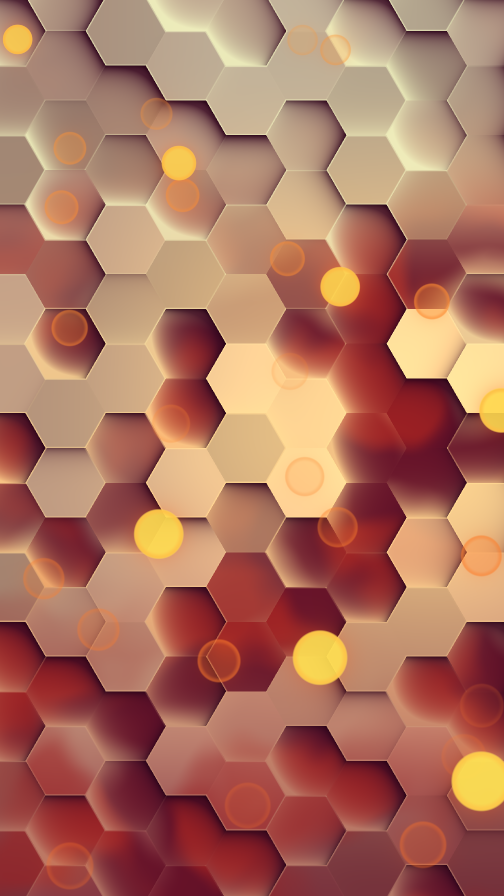
Write a WebGL 2 fragment shader that draws this background.

```glsl
#version 300 es
precision highp float;

uniform vec2 u_resolution;
out vec4 fragColor;

// Lengths are fractions of the canvas width
const float TILE_HEIGHT = 0.1379;
const vec2 GRID_ANCHOR = vec2(-0.0116, 0.0);
const float SHADOW_WIDTH = 0.024;
const float CONTACT_WIDTH = 0.006;
const float GLOW_WIDTH = 0.028;
const float RIM_WIDTH = 0.0036;
const float CONTRAST = 1.1;
const vec2 LIGHT_DIR = vec2(0.72, 0.69);
const vec2 LAMP_POS = vec2(0.36, 0.02);
const int STRONG_LIGHTS = 7;
const int FAINT_LIGHTS = 22;

const vec3 DUSK = vec3(0.49, 0.23, 0.27);
const vec3 CLAY = vec3(0.73, 0.53, 0.45);
const vec3 SAND = vec3(0.84, 0.70, 0.53);
const vec3 SAGE = vec3(0.68, 0.63, 0.55);
const vec3 TAUPE = vec3(0.64, 0.53, 0.47);
const vec3 CREAM = vec3(1.00, 0.85, 0.58);
const vec3 WINE = vec3(0.41, 0.11, 0.19);
const vec3 CRIMSON = vec3(0.60, 0.16, 0.17);
const vec3 SHADOW = vec3(0.25, 0.07, 0.17);
const vec3 PALE_GLOW = vec3(0.92, 0.93, 0.74);
const vec3 ORANGE = vec3(0.99, 0.40, 0.14);
const vec3 YELLOW = vec3(1.00, 0.90, 0.33);

float hash(vec2 p) {
  vec3 q = fract(vec3(p.xyx) * 0.1031);
  q += dot(q, q.yzx + 33.33);
  return fract((q.x + q.y) * q.z);
}

float tileLevel(vec2 id) {
  return hash(id + 71.0);
}

// Layered sines, about 0 to 1
float clouds(vec2 p) {
  float sum = 0.0, gain = 0.28;
  for (int i = 0; i < 4; i++) {
    p = mat2(0.8, 0.6, -0.6, 0.8) * p * 1.6 + 1.7;
    sum += gain * sin(p.x + 1.3 * sin(p.y));
    gain *= 0.55;
  }
  return clamp(0.5 + sum, 0.0, 1.0);
}

vec3 tileColor(vec2 p, float v) {
  // Nearest centre of two interleaved grids
  vec2 period = TILE_HEIGHT * vec2(sqrt(3.0), 1.0);
  vec2 g = (p - GRID_ANCHOR) / period;
  vec2 cellA = round(g), cellB = floor(g) + 0.5;
  vec2 a = (g - cellA) * period, b = (g - cellB) * period;
  bool useA = dot(a, a) < dot(b, b);
  vec2 q = useA ? a : b;
  vec2 id = round(2.0 * (useA ? cellA : cellB));
  float level = tileLevel(id);

  // Light and shade from the six neighbours
  float shade = 0.0, contact = 0.0, glow = 0.0, rim = 0.0;
  for (int k = 0; k < 6; k++) {
    float angle = radians(30.0 + 60.0 * float(k));
    vec2 dir = vec2(cos(angle), sin(angle));
    float rise = tileLevel(id + round(dir * vec2(1.1547, 2.0))) - level;
    float d = max(0.5 * TILE_HEIGHT - dot(q, dir), 0.0);
    float facing = dot(dir, LIGHT_DIR);
    float drop = smoothstep(0.02, 0.5, rise);
    float shaded = smoothstep(-0.3, 0.6, facing);
    shade += drop * exp(-d / SHADOW_WIDTH) * shaded;
    contact += drop * exp(-d / CONTACT_WIDTH) * shaded;
    glow += drop * exp(-d / GLOW_WIDTH) * (1.0 - smoothstep(-0.8, 0.2, facing));
    rim += smoothstep(0.0, 0.4, -rise) * (1.0 - smoothstep(0.3 * RIM_WIDTH, RIM_WIDTH, d));
  }

  // Raised faces: vertical ramp, cool left side and a warm lamp
  float haze = clouds(p * 7.0);
  vec3 face = mix(DUSK, CLAY, smoothstep(-0.02, 0.26, v));
  face = mix(face, SAND, smoothstep(0.25, 0.52, v));
  face = mix(face, SAGE, smoothstep(0.65, 0.95, v));
  float leftSide = 1.0 - smoothstep(-0.45, 0.05, p.x);
  face = mix(face, TAUPE, 0.75 * leftSide * smoothstep(0.1, 0.3, v));
  vec2 toLamp = (p - LAMP_POS) / vec2(0.40, 0.38);
  face = mix(face, CREAM, 0.8 * exp(-dot(toLamp, toLamp)));
  face *= 0.91 + 0.18 * hash(id + 13.0);

  // Recessed faces: red below, fading out near the top
  float turn = 6.2832 * hash(id + 29.0);
  float leak = dot(q, vec2(cos(turn), sin(turn))) / TILE_HEIGHT;
  float depth = 1.0 - smoothstep(0.36, 0.54, level);
  depth *= smoothstep(-0.8, -0.1, leak + 0.5 * haze - 0.1);
  depth *= 1.0 - 0.9 * smoothstep(0.66, 0.84, v);
  vec3 recess = mix(WINE, CRIMSON, smoothstep(0.3, 0.7, haze));
  vec3 color = mix(face, recess, depth);

  // Red mist along the bottom
  float mist = (1.0 - smoothstep(0.02, 0.36, v + 0.2 * p.x)) * smoothstep(0.3, 0.8, haze);
  color = mix(color, CRIMSON, 0.6 * mist);

  // Cast shadow, bounced glow, contact line and bright rim
  vec3 warmGlow = mix(CREAM, PALE_GLOW, smoothstep(0.5, 0.8, v));
  vec3 glowColor = mix(CLAY, warmGlow, smoothstep(0.08, 0.45, v));
  color = mix(color, SHADOW, min(0.78 * shade, 0.8));
  color = mix(color, glowColor, min(0.85 * glow, 0.85));
  color = mix(color, SHADOW * 0.7, min(0.75 * contact, 0.8));
  color = mix(color, glowColor, 0.6 * min(rim, 1.0));
  return clamp((color - 0.5) * CONTRAST + 0.5, 0.0, 1.0);
}

// Soft disc with a brighter ring
vec3 addLight(vec3 color, vec2 p, vec2 center, float radius, float strength, float warmth) {
  float d = length(p - center) / radius;
  float disc = 1.0 - smoothstep(0.93, 1.03, d);
  float ring = disc * smoothstep(0.72, 0.94, d);
  float halo = 0.25 * exp(-2.5 * max(d - 0.9, 0.0));
  vec3 tint = mix(ORANGE, YELLOW, warmth);
  color = mix(color, ORANGE, strength * halo * (1.0 - disc));
  color = mix(color, tint, strength * disc * mix(0.6, 0.97, warmth));
  return mix(color, mix(ORANGE, YELLOW, 0.65 * warmth + 0.1), 0.8 * strength * ring);
}

void main() {
  float aspect = u_resolution.y / u_resolution.x;
  vec2 p = (gl_FragCoord.xy - 0.5 * u_resolution) / u_resolution.x;
  float v = gl_FragCoord.y / u_resolution.y;

  // Four samples smooth the tile edges
  vec3 color = vec3(0.0);
  for (int i = 0; i < 4; i++) {
    vec2 jitter = (vec2(i % 2, i / 2) - 0.5) * 0.5 / u_resolution.x;
    color += 0.25 * tileColor(p + jitter, v);
  }

  // Faint scattered lights, then strong ones on a slanted sequence
  for (int i = 0; i < FAINT_LIGHTS; i++) {
    float n = float(i), y = (n + hash(vec2(n, 3.0))) / float(FAINT_LIGHTS);
    vec2 center = vec2(hash(vec2(n, 8.0)), y * aspect) - 0.5 * vec2(1.0, aspect);
    float strength = 0.15 + 0.45 * hash(vec2(n, 5.0));
    color = addLight(color, p, center, mix(0.048, 0.030, y), strength, 0.4 * y);
  }
  for (int i = 0; i < STRONG_LIGHTS; i++) {
    float n = float(i), y = 0.128 + 0.138 * n;
    vec2 center = vec2(fract(2.955 - 0.32 * n), y * aspect) - 0.5 * vec2(1.0, aspect);
    color = addLight(color, p, center, mix(0.064, 0.028, y), 0.97, 1.0 - 0.2 * y);
  }
  fragColor = vec4(color, 1.0);
}
```
